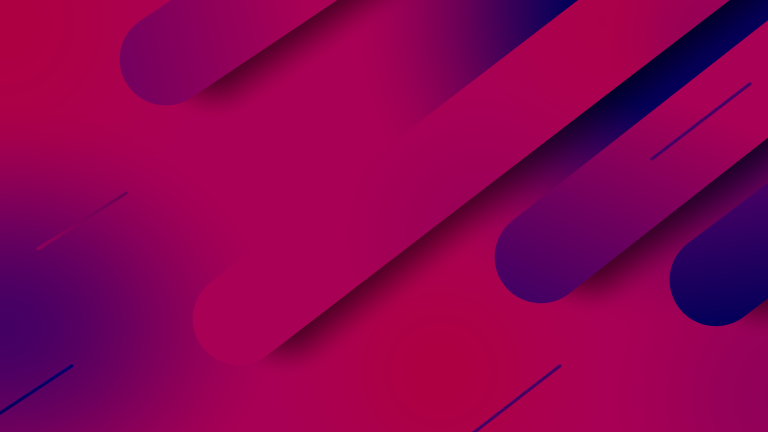
This background is drawn by a WebGL 2 fragment shader. Its source:

```glsl
#version 300 es
precision highp float;
// Diagonal rounded bars with soft drop shadows over a crimson field.
// Smooth elliptical glows tint the field purple, red and navy; bars and thin
// strokes are capsule distance functions. One unit is the canvas height.

#define BAR_RADIUS 0.107
#define BAR_LENGTH 2.5
#define STROKE_RADIUS 0.0036
#define SHADOW_STRENGTH 0.6
#define SHADOW_ALONG 0.10
#define SHADOW_ACROSS 0.05
#define SHADOW_INNER 0.08
#define SHADOW_OUTER 0.05

uniform vec2 u_resolution;
out vec4 outColor;

const vec3 CRIMSON = vec3(0.66, 0.00, 0.33);
const vec3 RED     = vec3(0.68, 0.00, 0.26);
const vec3 PLUM    = vec3(0.46, 0.00, 0.37);
const vec3 VIOLET  = vec3(0.27, 0.00, 0.39);
const vec3 NAVY    = vec3(0.02, 0.00, 0.35);

// Distance from p to the segment a-b
float segmentDistance(vec2 p, vec2 a, vec2 b) {
    vec2 pa = p - a, ba = b - a;
    return length(pa - ba * clamp(dot(pa, ba) / dot(ba, ba), 0.0, 1.0));
}

// Antialiased coverage of a signed distance
float coverage(float d) {
    return clamp(0.5 - d * u_resolution.y, 0.0, 1.0);
}

// Smooth elliptical falloff: 1 at the center, 0 at the radii
float glow(vec2 p, vec2 center, vec2 radii) {
    return 1.0 - smoothstep(0.0, 1.0, length((p - center) / radii));
}

// Linear blend between two colors placed at points a and b
vec3 ramp(vec2 p, vec2 a, vec2 b, vec3 colorA, vec3 colorB) {
    vec2 ba = b - a;
    return mix(colorA, colorB, clamp(dot(p - a, ba) / dot(ba, ba), 0.0, 1.0));
}

// Bar rising to the right from its round cap, shadow on the lower side
vec3 drawBar(vec3 color, vec2 p, vec2 cap, float angle, vec3 fill) {
    vec2 along = vec2(cos(angle), sin(angle));
    vec2 down = vec2(along.y, -along.x);
    vec2 end = cap + along * BAR_LENGTH;
    vec2 offset = along * SHADOW_ALONG + down * SHADOW_ACROSS;
    float shadowDist = segmentDistance(p, cap + offset, end + offset) - BAR_RADIUS;
    float shadow = 1.0 - smoothstep(-SHADOW_INNER, SHADOW_OUTER, shadowDist);
    color *= 1.0 - SHADOW_STRENGTH * shadow;
    return mix(color, fill, coverage(segmentDistance(p, cap, end) - BAR_RADIUS));
}

// Thin stroke that blends from one color to another
vec3 drawStroke(vec3 color, vec2 p, vec2 a, vec2 b, vec3 colorA, vec3 colorB) {
    float cover = coverage(segmentDistance(p, a, b) - STROKE_RADIUS);
    return mix(color, ramp(p, a, b, colorA, colorB), cover);
}

// Crimson field with tinted glows
vec3 background(vec2 p) {
    vec3 color = CRIMSON;
    color = mix(color, RED, glow(p, vec2(0.0, 0.95), vec2(0.55)));
    color = mix(color, RED, glow(p, vec2(1.02, 0.14), vec2(0.42)));
    color = mix(color, PLUM, 0.5 * glow(p, vec2(1.85, 0.08), vec2(0.5)));
    color = mix(color, VIOLET, glow(p, vec2(0.0, 0.24), vec2(0.68, 0.53)));
    float night = min(1.0, 1.3 * glow(p, vec2(1.55, 0.98), vec2(0.76)));
    return mix(color, NAVY, night);
}

void main() {
    vec2 p = gl_FragCoord.xy / u_resolution.y;
    vec3 color = background(p);

    // Bars, back to front
    vec3 plumFill = ramp(p, vec2(0.28, 0.86), vec2(0.72, 0.96), PLUM, CRIMSON);
    color = drawBar(color, p, vec2(0.384, 0.863), 0.59, plumFill);

    vec3 crimsonFill = mix(CRIMSON, PLUM, 0.3 * glow(p, vec2(1.12, 0.46), vec2(0.4)));
    crimsonFill = mix(crimsonFill, RED, 0.6 * glow(p, vec2(1.4, 0.95), vec2(0.35)));
    crimsonFill = mix(crimsonFill, PLUM, 0.4 * glow(p, vec2(1.64, 0.92), vec2(0.25)));
    color = drawBar(color, p, vec2(0.553, 0.262), 0.655, crimsonFill);

    vec3 duskFill = ramp(p, vec2(1.30, 0.28), vec2(1.52, 0.80), VIOLET, CRIMSON);
    color = drawBar(color, p, vec2(1.252, 0.405), 0.665, duskFill);

    vec3 nightFill = ramp(p, vec2(1.69, 0.26), vec2(1.65, 0.54), NAVY, VIOLET);
    color = drawBar(color, p, vec2(1.657, 0.352), 0.645, nightFill);

    // Thin accent strokes
    color = drawStroke(color, p, vec2(0.088, 0.424), vec2(0.292, 0.553),
                       mix(PLUM, CRIMSON, 0.5), PLUM * 0.9);
    color = drawStroke(color, p, vec2(-0.01, 0.037), vec2(0.166, 0.153), NAVY, NAVY * 1.2);
    color = drawStroke(color, p, vec2(1.092, -0.005), vec2(1.296, 0.153), VIOLET, VIOLET);
    color = drawStroke(color, p, vec2(1.509, 0.632), vec2(1.736, 0.806), VIOLET, VIOLET);

    outColor = vec4(color, 1.0);
}
```
